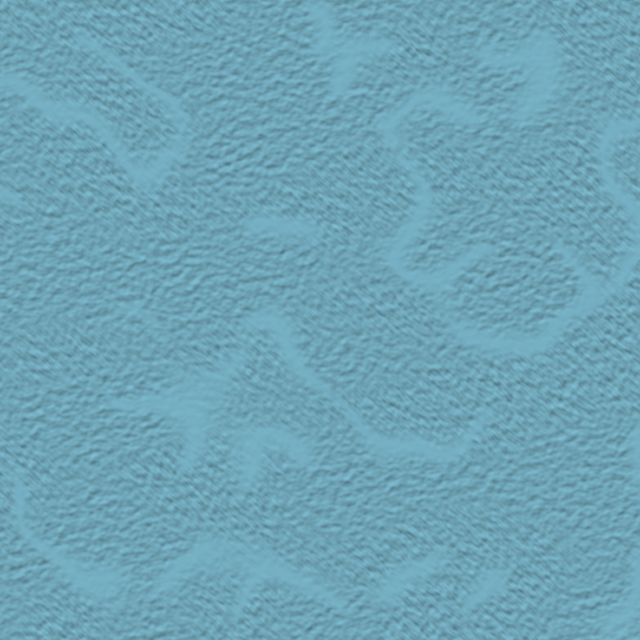
Give the GLSL for this texture, as a WebGL 2 fragment shader.

```glsl
#version 300 es
precision highp float;
// Blue plaster relief: fine choppy grains in two directions, lit from upper left,
// fading into a few soft smooth patches. Grains are stretched gradient noise shaded
// by a height difference along the light; patches follow broken noise contours.
uniform vec2 u_resolution;
out vec4 fragColor;

const vec3 ROUGH_BLUE = vec3(0.428, 0.637, 0.707);
const vec3 SMOOTH_BLUE = vec3(0.463, 0.690, 0.768);
const vec2 LIGHT_DIR = vec2(-0.35, 0.937);

float hash(vec2 cell) {
    return fract(sin(dot(cell, vec2(127.1, 311.7))) * 43758.5453);
}

// Dot product of a random unit gradient with the offset from its lattice point.
float cornerSlope(vec2 cell, vec2 offset) {
    float angle = 6.28318 * hash(cell);
    return dot(vec2(cos(angle), sin(angle)), offset);
}

float noise(vec2 p) {
    vec2 cell = floor(p);
    vec2 f = p - cell;
    vec2 ease = f * f * f * (f * (f * 6.0 - 15.0) + 10.0);
    vec2 right = vec2(1.0, 0.0);
    vec2 up = vec2(0.0, 1.0);
    float low = mix(cornerSlope(cell, f), cornerSlope(cell + right, f - right), ease.x);
    float high = mix(cornerSlope(cell + up, f - up), cornerSlope(cell + 1.0, f - 1.0), ease.x);
    return mix(low, high, ease.y);
}

vec2 rotate(vec2 p, float angle) {
    float c = cos(angle);
    float s = sin(angle);
    return vec2(c * p.x + s * p.y, c * p.y - s * p.x);
}

// Two octaves of noise, stretched along the given direction.
float grain(vec2 p, float angle, vec2 frequency) {
    vec2 q = rotate(p, angle) * frequency;
    return noise(q) + 0.4 * noise(q * 2.03 + 17.3);
}

// Surface height; tilt blends level ripples into diagonal streaks.
float height(vec2 p, float tilt) {
    float ripples = grain(p, 0.22, vec2(58.0, 84.0));
    float streaks = 1.3 * grain(p + 3.7, -0.85, vec2(50.0, 100.0));
    return mix(ripples, streaks, tilt) + 0.6 * noise(p * 98.0 + 41.0);
}

// Height difference along the light direction.
float relief(vec2 p, float tilt, float reach) {
    vec2 offset = LIGHT_DIR * reach;
    return height(p - offset, tilt) - height(p + offset, tilt);
}

// 0 inside the smooth arcs and blobs, 1 on the grained surface.
float roughness(vec2 p) {
    vec2 bend = 0.035 * vec2(noise(p * 9.0 + 5.2), noise(p * 9.0 + 28.6));
    float contour = abs(noise((p + bend) * 5.6 + 11.4));
    float gap = max(0.0, noise(p * 4.6 + 63.8) + 0.10);
    return smoothstep(-0.02, 0.18, contour + 1.2 * gap);
}

void main() {
    vec2 p = gl_FragCoord.xy / u_resolution.y;

    // Grain direction drifts in broad, mostly level bands.
    float tilt = smoothstep(-0.15, 0.15, noise(p * vec2(3.6, 6.5) + 7.9));
    float rough = roughness(p);

    // Shadows run deeper than highlights.
    float shade = 0.215 * relief(p, tilt, 0.0023);
    shade -= 0.9 * shade * shade;

    vec3 color = mix(SMOOTH_BLUE, ROUGH_BLUE, rough);
    color *= 1.0 + shade * mix(0.08, 1.0, rough);
    fragColor = vec4(clamp(color, 0.0, 1.0), 1.0);
}
```
